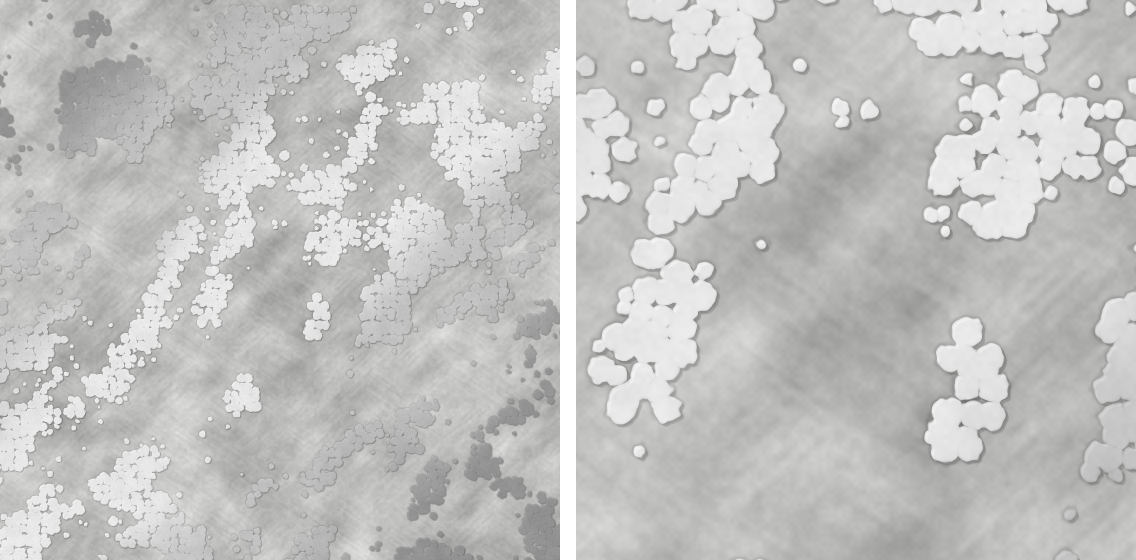
Left, the full canvas; right, a detail of the centre.
A Shadertoy shader for this texture:

```glsl
// Brushed grey plaster scattered with flakes of metal leaf.
// Flakes are unions of jittered discs gathered by cluster noise; their sheen
// runs from white on the rising diagonal to dark grey in the far corners.

float hash(vec2 p) {
    vec3 q = fract(vec3(p.xyx) * 0.1031);
    q += dot(q, q.yzx + 33.33);
    return fract((q.x + q.y) * q.z);
}

float noise(vec2 p) {
    vec2 i = floor(p), f = fract(p);
    f = f * f * (3.0 - 2.0 * f);
    return mix(mix(hash(i), hash(i + vec2(1, 0)), f.x),
               mix(hash(i + vec2(0, 1)), hash(i + vec2(1, 1)), f.x), f.y);
}

mat2 rotation(float a) {
    return mat2(cos(a), sin(a), -sin(a), cos(a));
}

float fbm(vec2 p) {
    float sum = 0.0, weight = 0.533;
    for (int i = 0; i < 4; i++) {
        sum += weight * noise(p);
        p = rotation(0.6) * p * 2.03 + 17.3;
        weight *= 0.5;
    }
    return sum;
}

// Where flakes gather: ragged patches, slightly stretched and bent
float cluster(vec2 p) {
    vec2 bend = vec2(noise(p * 7.0 + 31.0), noise(p * 7.0 + 57.0)) - 0.5;
    vec2 q = rotation(-0.85) * (p + 0.08 * bend);
    return fbm(q * vec2(10.0, 15.0) + 40.0) + 0.12 * (noise(p * 4.0 + 9.0) - 0.5);
}

// Signed distance to the flakes, in canvas units
float flakes(vec2 p) {
    const float cells = 82.0;
    vec2 g = p * cells + 20.0;
    vec2 home = floor(g);
    float d = 1.0;
    for (int y = -1; y <= 1; y++) {
        for (int x = -1; x <= 1; x++) {
            vec2 id = home + vec2(x, y);
            vec2 jitter = vec2(hash(id + 3.7), hash(id + 91.2));
            vec2 center = id + 0.2 + 0.6 * jitter;
            float n = cluster((center - 20.0) / cells);
            float size = hash(id + 211.5);
            float radius = -1.0;
            if (n > 0.585) radius = 0.55 + 0.25 * size;
            else if (hash(id + 151.0) < 0.17 * smoothstep(0.38, 0.58, n)) radius = 0.26 + 0.24 * size;
            d = min(d, length(g - center) - radius);
        }
    }
    // Small wobble roughens the round outlines
    return (d + 0.22 * (noise(p * 260.0) - 0.5)) / cells;
}

// Fine strokes laid along one direction
float strokes(vec2 p, float angle) {
    vec2 q = rotation(angle) * p;
    return noise(q * vec2(28.0, 230.0)) - 0.5;
}

void mainImage(out vec4 fragColor, in vec2 fragCoord) {
    vec2 p = fragCoord / iResolution.y;
    float px = 1.0 / iResolution.y;

    // Plaster: soft clouds, smaller trowel patches and crossing strokes
    float cloud = fbm(p * 6.0 + 3.0);
    float trowel = fbm(rotation(-0.7) * p * vec2(16.0, 26.0) + 70.0);
    float plaster = 0.738 + 0.20 * (cloud - 0.5) + 0.23 * (trowel - 0.5);
    float region = smoothstep(0.4, 0.6, noise(p * 13.0 + 5.0));
    plaster += 0.045 * mix(strokes(p, -0.75), strokes(p + 4.0, 0.6), region);
    plaster += 0.04 * (noise(p * 190.0) - 0.5) + 0.025 * (noise(p * 420.0) - 0.5);

    // Sheen falls off to both sides of the rising diagonal
    float across = abs(p.x - p.y + 0.02 + 0.16 * (noise(p * 5.0 + 80.0) - 0.5));
    float sheen = mix(0.905, 0.755, smoothstep(0.16, 0.34, across));
    sheen = mix(sheen, 0.575, smoothstep(0.42, 0.74, across));
    sheen += 0.035 * (noise(p * 60.0) - 0.5) + 0.025 * (noise(p * 300.0) - 0.5);
    plaster -= 0.03 * smoothstep(0.5, 0.95, across);

    // Flake body, thin outline and a slight shadow to the lower right
    float d = flakes(p);
    float shifted = flakes(p + vec2(-0.0018, 0.0018));
    float body = 1.0 - smoothstep(-0.8 * px, 0.8 * px, d);
    float shadow = 1.0 - smoothstep(-0.8 * px, 0.8 * px, shifted);
    float offset = (d - 0.0006) / 0.0013;
    float rim = exp(-offset * offset);
    float tone = mix(plaster, sheen, body);
    tone -= 0.075 * rim + 0.09 * shadow * (1.0 - body);
    tone += 0.035 * body * (1.0 - shadow);

    // Neutral grey with a trace of warmth in the plaster
    vec3 color = tone * mix(vec3(1.002, 1.002, 0.993), vec3(1.0), body);
    fragColor = vec4(clamp(color, 0.0, 1.0), 1.0);
}
```
